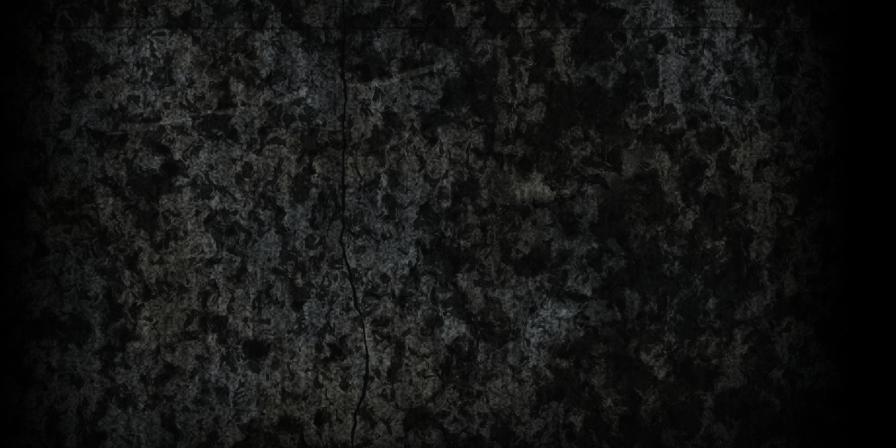
This texture is drawn by a Shadertoy shader. Its source:

```glsl
// Dark weathered concrete wall with flaking plaster, a long crack and pale scratches.

const vec3 SOOT = vec3(0.020, 0.021, 0.020);
const vec3 OLIVE = vec3(1.02, 1.02, 0.92);
const vec3 SLATE = vec3(0.94, 1.01, 1.04);
const float PLASTER_LIGHT = 0.20;

float hash(vec2 p) {
    vec3 q = fract(vec3(p.xyx) * 0.1031);
    q += dot(q, q.yzx + 33.33);
    return fract((q.x + q.y) * q.z);
}

float noise(vec2 p) {
    vec2 i = floor(p);
    vec2 f = fract(p);
    f = f * f * (3.0 - 2.0 * f);
    float low = mix(hash(i), hash(i + vec2(1, 0)), f.x);
    float high = mix(hash(i + vec2(0, 1)), hash(i + vec2(1, 1)), f.x);
    return mix(low, high, f.y);
}

float fbm(vec2 p, int octaves) {
    float sum = 0.0, weight = 0.5, total = 0.0;
    for (int i = 0; i < octaves; i++) {
        sum += weight * noise(p);
        total += weight;
        weight *= 0.65;
        p = mat2(1.6, 1.2, -1.2, 1.6) * p + 17.3;
    }
    return sum / total;
}

// Soft elliptical spot, 1 at its centre
float spot(vec2 p, vec2 centre, vec2 radius) {
    vec2 d = (p - centre) / radius;
    return exp(-dot(d, d));
}

// Ragged pale stroke from a to b, sagging by bend
float scratch(vec2 p, vec2 a, vec2 b, float bend, float width) {
    float t = (p.x - a.x) / (b.x - a.x);
    float middle = mix(a.y, b.y, t) - bend * 4.0 * t * (1.0 - t);
    middle += 0.014 * (noise(p * 22.0) - 0.5);
    float ends = smoothstep(0.0, 0.12, t) * smoothstep(1.0, 0.85, t);
    float wear = smoothstep(0.30, 0.55, fbm(p * vec2(18.0, 45.0), 3));
    return ends * wear * (1.0 - smoothstep(width * 0.3, width, abs(p.y - middle)));
}

// Horizontal position of the crack at height y
float crackPath(float y) {
    float x = 0.766 + 0.05 * smoothstep(0.48, 0.19, y) - 0.028 * smoothstep(0.17, 0.0, y);
    return x + 0.024 * (fbm(vec2(y * 13.0, 4.0), 4) - 0.5);
}

// Broad distribution of worn and sooty areas
float wallTone(vec2 p) {
    float tone = 0.42 + 0.6 * (fbm(p * 4.0 + 5.0, 4) - 0.5);
    tone += 0.33 * spot(p, vec2(0.70, 0.36), vec2(0.38, 0.42));
    tone += 0.18 * spot(p, vec2(0.32, 0.85), vec2(0.25, 0.25));
    tone += 0.16 * spot(p, vec2(1.66, 0.75), vec2(0.20, 0.35));
    tone -= 0.26 * spot(p, vec2(1.25, 0.64), vec2(0.27, 0.30));
    tone -= 0.22 * spot(p, vec2(1.52, 0.25), vec2(0.25, 0.30));
    return clamp(tone, 0.0, 1.0);
}

float vignette(vec2 p, float aspect) {
    float sides = smoothstep(-0.04, 0.36, p.x) * (1.0 - smoothstep(aspect - 0.42, aspect - 0.08, p.x));
    float ends = smoothstep(-0.22, 0.2, p.y) * (1.0 - smoothstep(0.85, 1.3, p.y));
    return sides * ends;
}

void mainImage(out vec4 fragColor, in vec2 fragCoord) {
    vec2 p = fragCoord / iResolution.y;
    float aspect = iResolution.x / iResolution.y;
    float pixel = 1.0 / iResolution.y;
    float tone = wallTone(p);

    // Flaked plaster with ragged edges, small pits and runs of dirt
    vec2 ragged = p + 0.02 * (vec2(noise(p * 38.0), noise(p * 38.0 + 70.0)) - 0.5);
    float flakeField = fbm(ragged * vec2(24.0, 19.0), 5) + 0.34 * (tone - 0.44);
    float flakes = smoothstep(0.38, 0.59, flakeField);
    float pits = smoothstep(0.32, 0.47, fbm(ragged * vec2(62.0, 50.0) + 9.0, 3));
    float streaks = fbm(p * vec2(38.0, 3.5), 4);
    float drips = noise(p * vec2(130.0, 18.0));

    // Fine grit
    float grit = 0.65 * noise(p * 230.0) + 0.35 * noise(p * 120.0 + 31.0);
    float light = mix(0.22, 1.0, flakes) * mix(0.3, 1.0, pits) * mix(0.4, 1.0, tone);
    light *= (0.3 + 0.95 * streaks + 0.5 * drips) * (0.3 + 1.5 * grit);

    // Bare patches and scratches
    float bare = spot(p, vec2(1.23, 0.58), vec2(0.11, 0.035));
    bare += spot(p, vec2(1.36, 0.64), vec2(0.07, 0.04));
    bare += 0.8 * spot(p, vec2(1.27, 0.31), vec2(0.13, 0.05));
    bare += 0.5 * spot(p, vec2(1.35, 0.455), vec2(0.08, 0.02));
    bare += 0.6 * spot(p, vec2(1.53, 0.96), vec2(0.14, 0.025));
    bare *= smoothstep(0.42, 0.54, fbm(ragged * vec2(24.0, 32.0) + 40.0, 4));
    float marks = scratch(p, vec2(0.07, 0.69), vec2(0.78, 0.82), 0.022, 0.013);
    marks += 0.7 * scratch(p, vec2(0.72, 0.79), vec2(1.03, 0.87), 0.006, 0.009);
    marks += 0.4 * scratch(p, vec2(0.76, 0.64), vec2(1.08, 0.76), 0.01, 0.008);
    light += (0.75 * bare + 0.62 * marks) * (0.5 + 0.8 * grit);

    // Thin crack with a stained margin, and a level seam near the top
    float gap = abs(p.x - crackPath(p.y));
    float crackWidth = 0.0015 + 0.003 * noise(vec2(p.y * 25.0, 8.0));
    light *= 1.0 - 0.9 * (1.0 - smoothstep(crackWidth - pixel, crackWidth + pixel, gap));
    light *= 1.0 - 0.4 * spot(p, vec2(0.745, 0.75), vec2(0.035, 0.4));
    float seam = abs(p.y - 0.937 - 0.004 * (noise(p * 9.0) - 0.5));
    light *= 1.0 - 0.5 * (1.0 - smoothstep(0.0, 0.002 + pixel, seam));

    // Tint and darkened borders
    float hue = smoothstep(0.3, 0.7, fbm(p * 6.0 + 60.0, 3));
    vec3 tint = mix(OLIVE, SLATE, hue);
    float shade = vignette(p, aspect);
    vec3 color = SOOT * shade + PLASTER_LIGHT * light * shade * tint;
    fragColor = vec4(color, 1.0);
}
```
